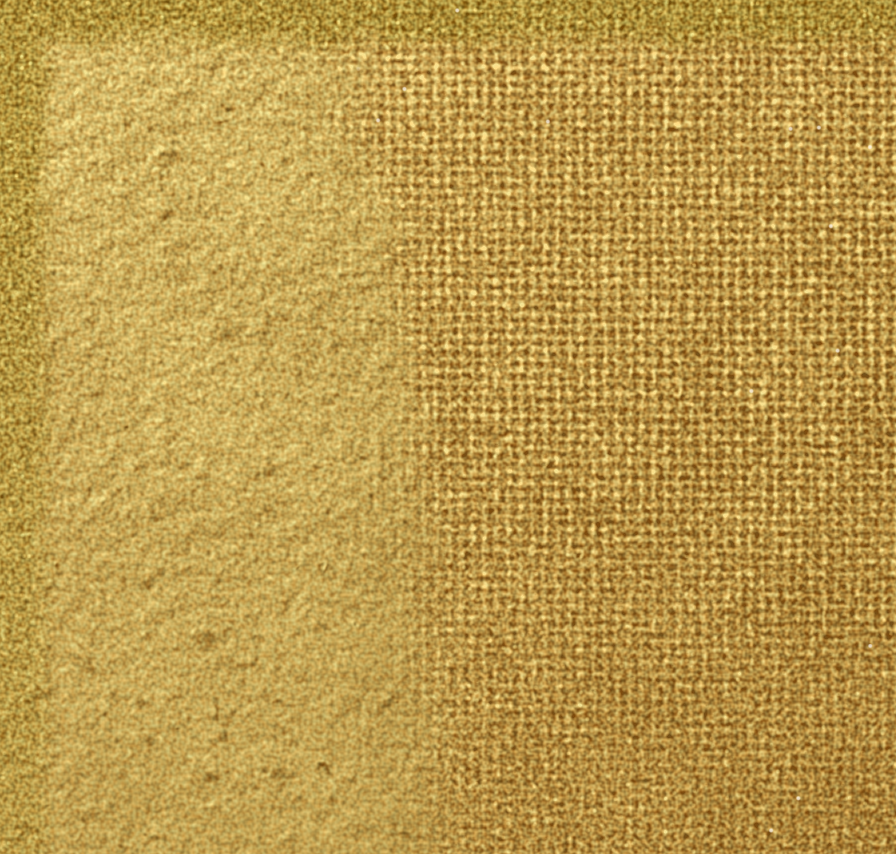
A WebGL 2 fragment shader for this texture:

```glsl
#version 300 es
precision highp float;
// Gold-painted surface: rough plaster on the left, woven canvas on the right, darker olive rims.

uniform vec2 u_resolution;
out vec4 fragColor;

float hash(vec2 p) {
    vec3 q = fract(vec3(p.xyx) * 0.1031);
    q += dot(q, q.yzx + 33.33);
    return fract((q.x + q.y) * q.z);
}

// Gradient noise, roughly -0.6 to 0.6
float corner(vec2 cell, vec2 offset) {
    float angle = 6.2832 * hash(cell);
    return dot(vec2(cos(angle), sin(angle)), offset);
}

float noise(vec2 p) {
    vec2 i = floor(p), f = fract(p);
    vec2 s = f * f * f * (f * (f * 6.0 - 15.0) + 10.0);
    vec2 e = vec2(1.0, 0.0);
    return mix(mix(corner(i, f), corner(i + e, f - e), s.x),
               mix(corner(i + e.yx, f - e.yx), corner(i + 1.0, f - 1.0), s.x), s.y);
}

// Plaster height, summed over finer and finer layers
float plasterHeight(vec2 p) {
    float height = 0.0, amplitude = 0.6, frequency = 34.0;
    for (int i = 0; i < 4; i++) {
        height += amplitude * noise(p * frequency + float(i) * 17.3);
        amplitude *= 0.7;
        frequency *= 1.75;
    }
    return height;
}

// Scattered lumps, lit on the side that faces the light
float lumps(vec2 p, float density, vec2 light) {
    vec2 grid = p * density + 0.3 * vec2(noise(p * 45.0), noise(p * 45.0 + 9.0));
    vec2 cell = floor(grid);
    vec2 jitter = 0.5 + 0.5 * (vec2(hash(cell + 3.1), hash(cell + 8.7)) - 0.5);
    float radius = mix(0.06, 0.14, hash(cell + 21.0));
    vec2 d = (fract(grid) - jitter) / radius;
    return step(0.5, hash(cell + 40.0)) * (dot(d, light) - 0.3) * exp(-dot(d, d));
}

// Tiny round glints in a random share of the cells
float glints(vec2 p, float density, float share) {
    vec2 cell = floor(p * density);
    vec2 centre = 0.3 + 0.4 * vec2(hash(cell + 5.0), hash(cell + 11.0));
    float spot = 1.0 - smoothstep(0.12, 0.45, length(fract(p * density) - centre));
    return spot * step(1.0 - share, hash(cell + 70.0));
}

void main() {
    vec2 uv = gl_FragCoord.xy / u_resolution;
    vec2 p = uv * vec2(1.049, 1.0);
    vec2 light = vec2(-0.6, 0.8);
    float wobble = noise(p * 17.0) + 0.6 * noise(p * 45.0);
    float grain = 0.65 * noise(p * 135.0) + 0.85 * noise(p * 215.0 + 31.0);

    // Regions: curved seam between the surfaces, soft rims along left and top
    float seam = 0.497 - 0.12 * uv.y * uv.y * uv.y;
    float across = uv.x - seam + 0.05 * wobble * mix(0.4, 1.0, uv.y);
    float canvas = smoothstep(-0.06, 0.035, across);
    float leftRim = 1.0 - smoothstep(0.03, 0.068, uv.x + 0.012 * wobble);
    float topRim = smoothstep(0.93, 0.975, uv.y + 0.016 * wobble);
    float rim = max(leftRim * mix(0.5, 1.0, uv.y), topRim);

    // Plaster: embossed relief and lumps under a light from the upper left
    float relief = plasterHeight(p) - plasterHeight(p + light * 0.005);
    float plaster = 0.5 + 0.13 * uv.y - 0.05 * smoothstep(0.25, 0.5, uv.x);
    plaster += relief * mix(0.38, 0.58, uv.y) + grain * mix(0.3, 0.46, uv.y);
    plaster += 0.42 * lumps(p, 14.0, light) + 0.36 * lumps(p + 5.0, 25.0, light);
    plaster += 0.07 * noise(p * 7.0);

    // Canvas: crossing threads, with a short upright dash on each uneven knot
    vec2 thread = uv * vec2(74.0, 76.0);
    thread += 0.16 * vec2(noise(p * 14.0), noise(p * 14.0 + 50.0));
    thread += 0.3 * vec2(noise(p * 85.0), noise(p * 85.0 + 20.0));
    vec2 ridge = 0.5 + 0.5 * cos(6.2832 * thread);
    ridge = mix(ridge, ridge * ridge, vec2(0.8, 0.4));
    float knot = hash(floor(thread + 0.5)) - 0.4;
    float weave = 0.42 * ridge.x + 0.44 * ridge.y - 0.4;
    weave += 0.6 * knot * ridge.x * (0.3 + 0.7 * ridge.y);
    float weaveDepth = mix(0.3, 0.7, smoothstep(0.0, 0.55, uv.y)) * (1.0 - 0.6 * topRim);
    float cloth = 0.39 + 0.12 * uv.y - 0.12 * (uv.x - 0.5) + weave * weaveDepth;
    cloth += 0.56 * grain + 0.06 * noise(p * 9.0);

    // The weave shows faintly through the plaster near the seam
    plaster += 0.2 * weave * smoothstep(-0.16, 0.0, across);
    float tone = mix(plaster, cloth, canvas);

    // Rims: darker, with coarse glitter
    float rimTone = 0.36 + 0.6 * grain + 0.2 * relief + 0.25 * weave * canvas;
    tone = mix(tone, rimTone, rim * 0.85);
    tone += 0.28 * glints(p, 130.0, 0.09) * max(rim, 0.7 * canvas);

    // Gold ramp, browner in the canvas and greener on the rims
    vec3 gold = mix(vec3(0.46, 0.31, 0.08), vec3(0.76, 0.635, 0.32), clamp(tone * 2.0, 0.0, 1.0));
    gold = mix(gold, vec3(0.97, 0.89, 0.56), clamp((tone - 0.5) * 2.2, 0.0, 1.0));
    gold += canvas * (1.0 - rim) * vec3(0.012, -0.008, -0.008);
    gold += rim * vec3(-0.015, 0.0, -0.04);

    // Flecks drift between orange and green
    gold += noise(p * 170.0 + 77.0) * vec3(0.05, -0.03, -0.06);

    // Rare white sparkles on the canvas
    gold = mix(gold, vec3(1.0, 0.97, 0.92), 0.75 * canvas * glints(p + 2.0, 130.0, 0.0016));
    fragColor = vec4(clamp(gold, 0.0, 1.0), 1.0);
}
```
